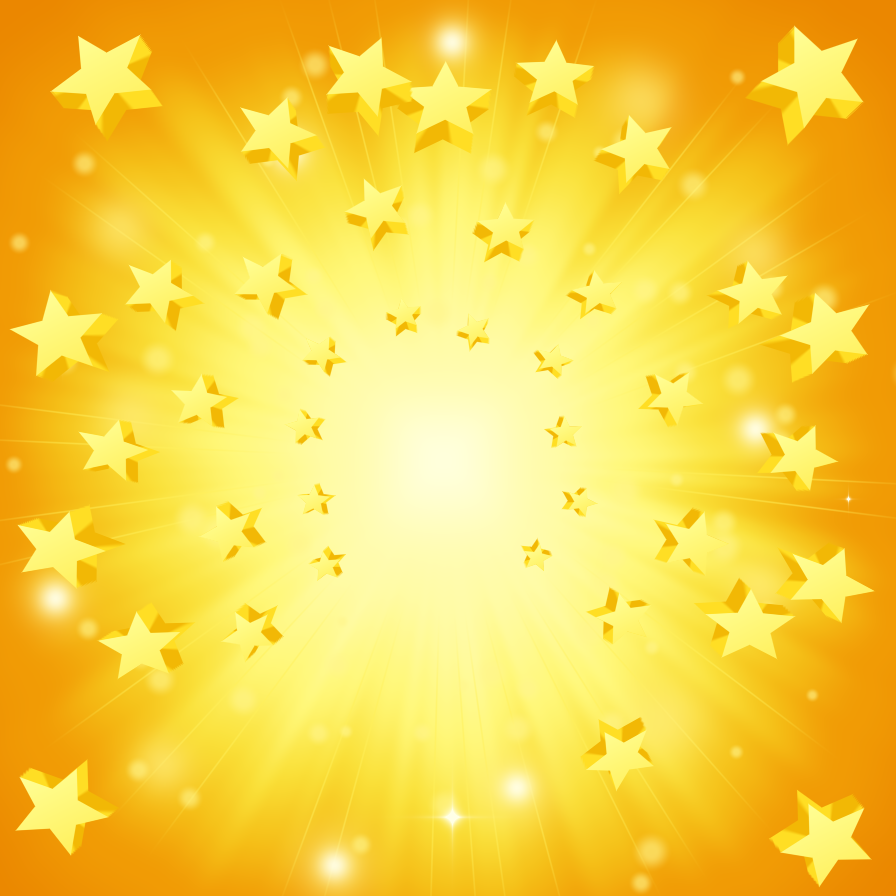
This background is drawn by a Shadertoy shader. Its source:

```glsl
// Golden starburst: light rays, soft glows and extruded stars flying out from a bright centre.
#define CENTRE vec2(0.495, 0.486)
#define STAR_RINGS 4
#define STARS_PER_RING 10
#define STAR_INNER 0.46
#define STAR_DEPTH 0.36
#define LARGE_GLOWS 13
#define SMALL_GLOWS 80
#define RAY_STRENGTH 0.15
#define TAU 6.2831853

float hash(float n) { return fract(sin(n * 127.1 + 3.7) * 4375.85); }
vec2 polar(float angle) { return vec2(cos(angle), sin(angle)); }

// Smooth noise around a full turn, with a whole number of cells
float ringNoise(float turn, float cells) {
    float x = turn * cells, i = floor(x), f = fract(x);
    f = f * f * (3.0 - 2.0 * f);
    return mix(hash(mod(i, cells) + cells), hash(mod(i + 1.0, cells) + cells), f);
}

// Signed distance to the edges of a five-pointed star
float starDistance(vec2 p, float size) {
    float sector = TAU / 5.0;
    float a = mod(atan(p.x, p.y) + 0.5 * sector, sector) - 0.5 * sector;
    vec2 q = length(p) * vec2(cos(a), abs(sin(a)));
    vec2 tip = vec2(size, 0.0);
    vec2 edge = STAR_INNER * size * polar(0.5 * sector) - tip;
    return dot(q - tip, normalize(vec2(edge.y, -edge.x)));
}

// Rounded-square gradient, bent by broad rays and crossed by fine streaks
vec3 burst(vec2 p) {
    float r = length(p);
    float turn = atan(p.y, p.x) / TAU + 0.5;
    float rays = 0.4 * ringNoise(turn, 29.0) + 0.35 * ringNoise(turn, 61.0)
               + 0.25 * ringNoise(turn, 131.0) - 0.5;
    float squareR = pow(dot(p * p, p * p), 0.25);
    float level = mix(r, squareR, 0.7);
    level -= RAY_STRENGTH * rays * smoothstep(0.08, 0.3, r) * (1.0 - 0.8 * smoothstep(0.38, 0.56, level));
    level -= 0.05 * exp(-14.0 * p.x * p.x) * smoothstep(0.0, -0.3, p.y);

    vec3 col = mix(vec3(1.0, 1.0, 0.86), vec3(1.0, 0.985, 0.67), smoothstep(0.0, 0.12, level));
    col = mix(col, vec3(1.0, 0.97, 0.47), smoothstep(0.1, 0.24, level));
    col = mix(col, vec3(0.98, 0.88, 0.22), smoothstep(0.21, 0.345, level));
    col = mix(col, vec3(0.96, 0.75, 0.09), smoothstep(0.31, 0.43, level));
    col = mix(col, vec3(0.945, 0.61, 0.02), smoothstep(0.4, 0.5, level));
    col = mix(col, vec3(0.92, 0.53, 0.0), smoothstep(0.49, 0.62, level));

    float lane = turn * 64.0, id = mod(floor(lane), 64.0);
    float offset = abs(fract(lane) - 0.25 - 0.5 * hash(id + 7.0)) * TAU * r / 64.0;
    float streak = smoothstep(0.0018, 0.0, offset) * step(0.45, hash(id + 90.0));
    streak *= smoothstep(0.16, 0.3, r) * smoothstep(0.56, 0.4, r);
    return mix(col, vec3(1.0, 0.94, 0.35), 0.5 * streak);
}

// Large hazy lights and small round specks
vec3 addGlows(vec3 col, vec2 p) {
    for (int i = 0; i < LARGE_GLOWS; i++) {
        float k = float(i), a = 0.1 + TAU * k / float(LARGE_GLOWS);
        float d = length(p - polar(a) * mix(0.34, 0.47, hash(k + 20.0)));
        float size = mix(0.03, 0.045, hash(k + 40.0));
        col = mix(col, vec3(1.0, 0.93, 0.5), 0.6 * exp(-d * d / (size * size)));
        float core = step(0.45, hash(k + 60.0));
        col = mix(col, vec3(1.0, 1.0, 0.92), core * 0.9 * exp(-d * d / 0.0003));
    }
    for (int i = 0; i < SMALL_GLOWS; i++) {
        float k = float(i), r = mix(0.16, 0.56, hash(k + 110.0));
        float d = length(p - polar(k * 2.39996) * r);
        float size = mix(0.008, 0.024, hash(k + 230.0));
        col = mix(col, vec3(1.0, 0.96, 0.55), 0.6 * smoothstep(size, size * 0.2, d));
    }
    return col;
}

// Thin four-pointed twinkle
float sparkle(vec2 p, float size) {
    vec2 q = abs(p) / size;
    float arms = exp(-q.x * 30.0 - q.y * 3.5) + exp(-q.y * 30.0 - q.x * 3.5);
    return min(1.0, arms + 0.8 * exp(-dot(q, q) * 40.0));
}

// Rings of stars that grow outward, with the sides trailing toward the centre
vec3 addStars(vec3 col, vec2 p, float pixel) {
    for (int i = 0; i < STAR_RINGS * STARS_PER_RING; i++) {
        float k = float(i), ring = floor(k / float(STARS_PER_RING));
        float slot = mod(k, float(STARS_PER_RING));
        float start = ring == 2.0 ? -60.0 : -45.0;
        float angle = radians(start + 30.0 * slot + 8.0 * (hash(k + 300.0) - 0.5));
        vec2 outward = polar(angle);
        float r = 0.16 + 0.117 * ring + 0.05 * (hash(k + 350.0) - 0.5);
        if (ring > 2.5) r = 0.43 / max(abs(outward.x), abs(outward.y));
        float size = min(0.125 * r, 0.066) * mix(0.8, 1.1, hash(k + 400.0));
        vec2 q = p - outward * r;
        if (length(q) > size * 2.0) continue;

        float spin = (hash(k + 450.0) - 0.5) * 1.2, c = cos(spin), s = sin(spin);
        mat2 tilt = mat2(c, s, -s, c);
        vec2 squash = vec2(1.0, mix(1.0, 1.25, hash(k + 500.0)));
        vec2 back = (-outward + 0.5 * (hash(k + 550.0) - 0.5)) * size * STAR_DEPTH;
        float side = 1.0;
        for (int j = 1; j <= 16; j++)
            side = min(side, starDistance(tilt * (q - back * float(j) / 16.0) * squash, size));
        vec2 f = tilt * q * squash;
        float face = starDistance(f, size);

        float facet = smoothstep(-0.3, 0.3, sin(atan(f.x, f.y) * 5.0 + 0.6));
        vec3 sideColor = mix(vec3(0.95, 0.72, 0.02), vec3(1.0, 0.87, 0.14), facet);
        float sheen = clamp(0.55 + 0.5 * dot(q, vec2(-0.4, 0.8)) / size, 0.0, 1.0);
        vec3 faceColor = mix(vec3(1.0, 0.93, 0.32), vec3(1.0, 1.0, 0.6), sheen);
        col = mix(col, sideColor, smoothstep(pixel, -pixel, side));
        col = mix(col, faceColor, smoothstep(pixel, -pixel, face));
    }
    return col;
}

void mainImage(out vec4 fragColor, in vec2 fragCoord) {
    float span = min(iResolution.x, iResolution.y);
    vec2 uv = (fragCoord - 0.5 * iResolution.xy) / span + 0.5;
    vec2 p = uv - CENTRE;
    vec3 col = addGlows(burst(p), p);
    float twinkle = sparkle(uv - vec2(0.505, 0.088), 0.06)
                  + sparkle(uv - vec2(0.07, 0.6), 0.02) + sparkle(uv - vec2(0.947, 0.443), 0.015);
    col = mix(col, vec3(1.0, 1.0, 0.9), min(twinkle, 1.0));
    fragColor = vec4(addStars(col, p, 0.75 / span), 1.0);
}
```
